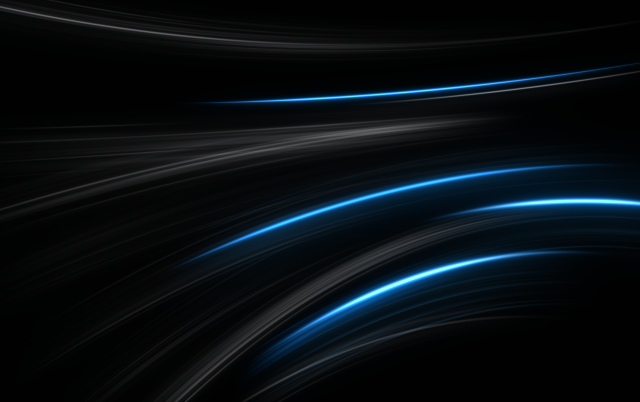
A Shadertoy shader for this background:

```glsl
// Silky grey fibres and glowing blue light streaks sweeping over black.

const vec3 NIGHT = vec3(0.003, 0.005, 0.007);
const vec3 DEEP  = vec3(0.01, 0.15, 0.26);
const vec3 AZURE = vec3(0.04, 0.43, 0.82);
const vec3 ICE   = vec3(0.62, 0.52, 0.30);
const vec3 SILVER = vec3(0.50, 0.50, 0.51);
const vec3 STEEL = vec3(0.10, 0.26, 0.36);

float hash(vec2 p) {
    return fract(sin(dot(p, vec2(127.1, 311.7))) * 43758.5453);
}

float noise(vec2 p) {
    vec2 cell = floor(p), f = fract(p);
    f = f * f * (3.0 - 2.0 * f);
    vec2 e = vec2(0.0, 1.0);
    return mix(mix(hash(cell), hash(cell + e.yx), f.x),
               mix(hash(cell + e.xy), hash(cell + e.yy), f.x), f.y);
}

float gauss(float x) { return exp(-x * x); }

// Fades in between span.x and span.y, out between span.z and span.w.
float fade(float x, vec4 span) {
    return smoothstep(span.x, span.y, x) * (1.0 - smoothstep(span.z, span.w, x));
}

// Approximate signed distance to a parabola; positive above it.
float arc(vec2 p, vec2 apex, float bend) {
    float dx = p.x - apex.x;
    return (p.y - apex.y + bend * dx * dx) / sqrt(1.0 + 4.0 * bend * bend * dx * dx);
}

// Soft noise bands plus thin random filaments around one arc.
float bundle(vec2 p, vec2 apex, float bend, float width, float seed, vec4 span) {
    float d = arc(p, apex, bend);
    float s = d / width;
    float broad = noise(vec2(s * 3.0 + seed * 7.0, p.x * 1.2));
    float fine = noise(vec2(s * 11.0 + seed * 17.0, p.x * 1.6));
    float sum = gauss(s * 1.2) * (0.08 + broad * broad * (0.12 + 0.65 * fine * fine));
    for (int i = 0; i < 12; i++) {
        vec2 id = vec2(float(i), seed);
        float offset = (hash(id) + hash(id + 3.7) - 1.0) * 1.3;
        float along = noise(vec2(p.x * 2.5 + hash(id + 9.1) * 40.0, seed));
        float power = hash(id + 5.3);
        sum += 0.5 * power * along * along * gauss((d - offset * width) / 0.0022);
    }
    return sum * fade(p.x, span);
}

// Tapered line of light with a halo that spills mostly downward.
vec3 streak(vec2 p, vec2 apex, float bend, float width, float halo, float heat, vec4 span) {
    float d = arc(p, apex, bend);
    float f = fade(p.x, span);
    float w = width * (0.35 + 0.65 * f);
    float spill = mix(1.0, 0.3, smoothstep(-2.0 * w, 2.0 * w, d));
    vec3 glow = DEEP * exp(-abs(d) / halo) * spill;
    vec3 body = AZURE * (gauss(d / w) + 0.25 * gauss(d / (2.6 * w)));
    vec3 core = ICE * heat * f * gauss(d / (0.6 * w));
    return f * (glow + body + core);
}

void mainImage(out vec4 fragColor, in vec2 fragCoord) {
    vec2 p = fragCoord / iResolution.xy * vec2(1.593, 1.0);
    float t = p.x / 1.593;
    vec3 color = NIGHT;

    // Upper sweep
    float grey = 0.0;
    grey += 0.7 * bundle(p, vec2(0.89, 0.890), -0.12, mix(0.055, 0.022, t), 1.0, vec4(-0.5, 0.1, 0.6, 1.5));
    float sweep = arc(p, vec2(0.89, 0.888), -0.12);
    grey += 0.65 * gauss(sweep / 0.0026) * fade(p.x, vec4(-0.6, 0.15, 0.35, 1.1));
    grey += 0.13 * gauss(sweep / 0.003) * fade(p.x, vec4(0.6, 1.2, 1.4, 1.7));

    // Two converging fans in the middle
    grey += 0.85 * bundle(p, vec2(-1.245, 0.587), -0.0193, mix(0.065, 0.025, t), 2.0, vec4(-0.2, 0.5, 0.75, 1.3));
    grey += 0.95 * bundle(p, vec2(1.577, 0.718), 0.0964, mix(0.060, 0.026, t), 3.0, vec4(-0.3, 0.6, 0.9, 1.35));
    float ridge = arc(p, vec2(1.577, 0.718), 0.0964);
    grey += 0.28 * gauss(ridge / 0.003) * fade(p.x, vec4(-0.3, 0.3, 0.9, 1.3));
    grey += 0.22 * bundle(p, vec2(1.55, 0.660), 0.15, 0.09, 4.0, vec4(-0.1, 0.3, 0.8, 1.5));

    // Faint fibres at the lower left
    grey += 0.30 * bundle(p, vec2(1.50, 0.570), 0.23, 0.055, 5.0, vec4(0.0, 0.4, 0.6, 1.1));
    grey += 0.28 * bundle(p, vec2(1.45, 0.520), 0.34, 0.050, 6.0, vec4(0.1, 0.4, 0.6, 1.0));

    // Main silver arc with a bright inner rim
    float rim = arc(p, vec2(1.43, 0.461), 0.468);
    grey += 1.0 * bundle(p, vec2(1.43, 0.475), 0.458, mix(0.050, 0.018, t), 7.0, vec4(0.2, 0.5, 0.9, 1.5));
    grey += 0.40 * gauss(rim / 0.003) * fade(p.x, vec4(0.3, 0.5, 0.7, 1.4));
    grey += 0.22 * gauss((rim - 0.022) / 0.009) * fade(p.x, vec4(0.4, 0.75, 0.9, 1.2));

    // Lowest arcs
    float lowest = arc(p, vec2(1.307, 0.212), 0.43);
    grey += 0.36 * gauss(lowest / 0.003) * fade(p.x, vec4(0.5, 0.72, 0.9, 1.45));
    grey += 0.45 * bundle(p, vec2(1.32, 0.215), 0.46, 0.035, 8.0, vec4(0.55, 0.75, 0.9, 1.4));

    // White thread under the top streak
    float thread = arc(p, vec2(0.373, 0.722), -0.0675);
    grey += 0.85 * gauss(thread / 0.0022) * fade(p.x, vec4(0.85, 1.25, 1.3, 1.75));
    grey += 0.06 * gauss((thread + 0.012) / 0.016) * fade(p.x, vec4(0.7, 1.1, 1.3, 1.7));
    color += SILVER * grey;

    // Blue-tinted fibres
    float steel = 0.8 * bundle(p, vec2(1.40, 0.310), 0.44, 0.060, 9.0, vec4(0.6, 0.85, 1.1, 1.5));
    steel += 0.8 * bundle(p, vec2(1.48, 0.425), 0.42, 0.055, 10.0, vec4(0.8, 1.2, 1.5, 1.9));
    steel += 0.5 * bundle(p, vec2(1.53, 0.600), 0.21, 0.045, 11.0, vec4(0.4, 0.7, 1.2, 1.7));
    color += STEEL * steel;
    color += AZURE * 0.9 * bundle(p, vec2(1.411, 0.367), 0.45, 0.030, 12.0, vec4(0.58, 0.76, 0.9, 1.2));

    // Light streaks: top, middle, right, inner
    color += streak(p, vec2(0.373, 0.743), -0.0675, 0.0034, 0.012, 0.55, vec4(0.42, 0.80, 1.05, 1.75));
    color += streak(p, vec2(1.535, 0.591), 0.212, 0.0052, 0.045, 0.35, vec4(0.38, 0.72, 1.05, 1.60));
    color += streak(p, vec2(1.452, 0.500), 0.318, 0.0075, 0.035, 1.0, vec4(1.02, 1.38, 1.50, 1.85));
    color += streak(p, vec2(1.411, 0.373), 0.443, 0.0080, 0.035, 1.1, vec4(0.60, 0.96, 1.05, 1.55));

    // Blue haze on the right
    float haze = gauss((p.y - 0.53) / 0.07) * smoothstep(0.9, 1.5, p.x);
    color += DEEP * 0.22 * haze;

    fragColor = vec4(min(color, 1.0), 1.0);
}
```
